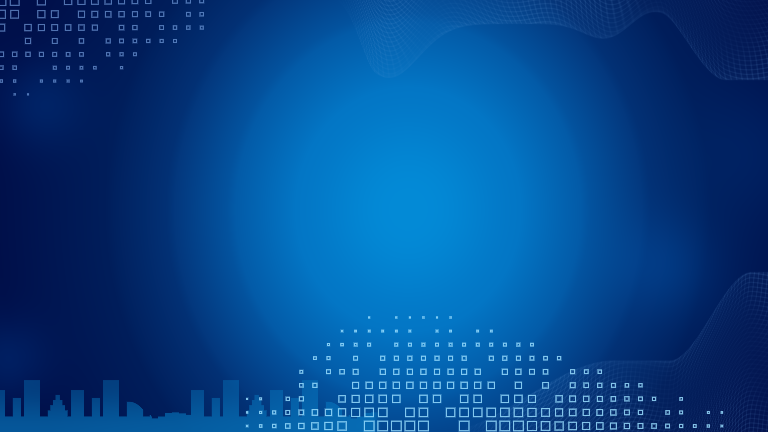
Give the GLSL for this background, as a Shadertoy shader.

```glsl
// Blue radial backdrop with square grids, woven wave meshes and a faint skyline.

const float PITCH = 0.0314;   // spacing of the square grids, in canvas heights

float hash(vec2 p) {
    return fract(sin(dot(p, vec2(127.1, 311.7))) * 43758.5453);
}

float bump(float x, float center, float width) {
    float t = (x - center) / width;
    return exp(-t * t);
}

float glow(vec2 p, vec2 center, float radius) {
    vec2 q = (p - center) / radius;
    return exp(-dot(q, q));
}

float ramp(float a, float b, float x) {
    return clamp((x - a) / (b - a), 0.0, 1.0);
}

// Radial gradient through five blues
vec3 backdrop(vec2 p) {
    float d = length((p - vec2(0.945, 0.515)) * vec2(1.0, 0.92));
    vec3 col = mix(vec3(0.01, 0.54, 0.84), vec3(0.01, 0.46, 0.77), smoothstep(0.03, 0.29, d));
    col = mix(col, vec3(0.01, 0.34, 0.64), ramp(0.26, 0.42, d));
    col = mix(col, vec3(0.01, 0.20, 0.47), ramp(0.40, 0.56, d));
    col = mix(col, vec3(0.0, 0.12, 0.36), ramp(0.54, 0.70, d));
    return mix(col, vec3(0.0, 0.06, 0.29), ramp(0.68, 0.95, d));
}

// Coverage of a square outline; tiny squares become solid dots
float squareRing(vec2 p, float halfSize, float px) {
    float d = max(abs(p.x), abs(p.y));
    return 1.0 - smoothstep(-0.5 * px, 0.5 * px, abs(d - halfSize) - 0.0014);
}

// Mound of squares rising from the bottom edge
float lowerSquares(vec2 p, float px) {
    vec2 q = (p - vec2(0.572, 0.0139)) / PITCH;
    vec2 id = floor(q + 0.5);
    float first = id.y < 3.0 ? 0.0 : id.y;
    float last = 35.0 - 2.8 * max(0.0, id.y - 1.0);
    float inside = step(first, id.x) * step(id.x, last) * step(0.0, id.y) * step(id.y, 8.0);
    float side = min(1.0, min((id.x + 1.5) / 10.0, (38.0 - id.x) / 18.0));
    float size = max(0.0012, 0.0112 * side * (1.0 - id.y / 8.5));
    float keep = step(hash(id + 3.0), 0.84);
    return inside * keep * squareRing((q - id) * PITCH, size, px);
}

// Squares shrinking away from the top left corner
float upperSquares(vec2 p, float px) {
    vec2 q = vec2(p.x - 0.003, 0.998 - p.y) / (PITCH * 0.985);
    vec2 id = floor(q + 0.5);
    float inside = step(id.x, 15.0 - 3.0 * max(0.0, id.y - 3.0)) * step(id.y, 7.0);
    float size = max(0.0012, 0.0108 * (1.0 - id.y / 8.0) * (1.0 - id.x / 26.0));
    float keep = step(hash(id + 8.0), 0.78);
    return inside * keep * squareRing((q - id) * PITCH, size, px);
}

// Upright block standing on the bottom edge
float tower(vec2 p, float left, float right, float top, float px) {
    float d = max(max(left - p.x, p.x - right), p.y - top);
    return 1.0 - smoothstep(-0.5 * px, 0.5 * px, d);
}

// Two tower groups, a stepped hall and a curved block, repeated along x
float skyline(vec2 p, float px) {
    vec2 q = vec2(mod(p.x + 0.0185, 0.4606), p.y);
    vec2 g = vec2(q.x < 0.365 ? mod(q.x, 0.183) : q.x, q.y);
    float a = tower(g, 0.0, 0.030, 0.097, px);
    a = max(a, tower(g, 0.048, 0.067, 0.079, px));
    a = max(a, tower(g, 0.074, 0.111, 0.120, px));
    a = max(a, tower(q, -0.1, 0.37, 0.036, px));
    for (float i = 0.0; i < 4.0; i++) {
        float w = 0.023 - 0.006 * i;
        a = max(a, tower(q, 0.152 - w, 0.152 + w, 0.050 + 0.012 * i, px));
    }
    float curve = 0.070 - 18.0 * pow(max(q.x - 0.318, 0.0), 2.0);
    a = max(a, tower(q, 0.312, 0.350, curve, px));
    float block = floor(q.x / 0.016);
    a = max(a, tower(q, 0.365, 0.470, 0.026 + 0.020 * hash(vec2(block, 2.0)), px));
    return a * (1.0 - smoothstep(0.86, 0.885, p.x));
}

float gridLine(float v, float spacing, float px) {
    float d = abs(fract(v / spacing) - 0.5) * spacing;
    return 1.0 - smoothstep(0.0, 0.0006 + px, d);
}

// Woven net filling the side where depth is positive
float waveMesh(vec2 p, float depth, float px) {
    float u = p.x + 0.45 * depth + 0.018 * sin(19.0 * p.y + 7.0 * p.x);
    float v = depth + 0.016 * sin(23.0 * p.x) + 0.2 * p.x;
    float net = 0.45 * (gridLine(u, 0.0115, px) + gridLine(v, 0.0105, px));
    float folds = 0.6 + 0.4 * sin(16.0 * u - 22.0 * v);
    float rim = 0.35 * exp(-max(depth, 0.0) / 0.006);
    return smoothstep(-px, px, depth) * (net * folds + rim + 0.12);
}

void mainImage(out vec4 fragColor, in vec2 fragCoord) {
    float px = 1.0 / iResolution.y;
    vec2 p = fragCoord * px;
    vec3 col = backdrop(p);

    // Soft light patches near the sides
    float haze = glow(p, vec2(0.09, 0.76), 0.10) + glow(p, vec2(1.55, 0.38), 0.12);
    haze += glow(p, vec2(0.02, 0.17), 0.09) + 0.6 * glow(p, vec2(1.76, 0.65), 0.16);
    col += vec3(0.0, 0.06, 0.09) * haze;

    // Wave nets along the upper and lower right
    float hang = 0.055 + 0.125 * bump(p.x, 0.90, 0.10) + 0.035 * bump(p.x, 1.40, 0.07);
    hang = hang * smoothstep(0.77, 0.87, p.x) - 0.03 * bump(p.x, 1.51, 0.06);
    hang += 0.13 * smoothstep(1.53, 1.68, p.x);
    float rise = 0.165 * smoothstep(1.02, 1.42, p.x) + 0.205 * smoothstep(1.55, 1.74, p.x);
    float upperNet = waveMesh(p, p.y - 1.0 + hang, px) * smoothstep(0.77, 0.88, p.x);
    float lowerNet = waveMesh(p, rise - p.y, px) * smoothstep(1.02, 1.2, p.x);
    col = mix(col, vec3(0.40, 0.62, 0.86), 0.25 * (upperNet + lowerNet));

    // Skyline, brighter toward the ground
    float city = skyline(p, px) * mix(0.62, 0.36, smoothstep(0.0, 0.12, p.y));
    col = mix(col, vec3(0.03, 0.51, 0.79), city);

    // Square grids
    col = mix(col, vec3(0.48, 0.65, 0.90), 0.65 * upperSquares(p, px));
    col = mix(col, vec3(0.60, 0.87, 1.0), 0.85 * lowerSquares(p, px));
    fragColor = vec4(col, 1.0);
}
```
